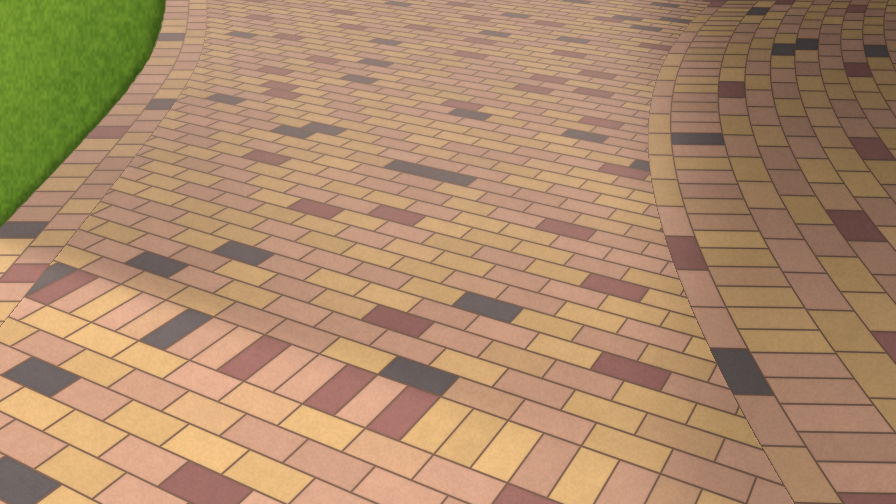
This texture is drawn by a WebGL 1 fragment shader. Its source:

```glsl
precision highp float;
// Perspective brick paving with a curved lawn on the left and concentric arcs of pavers on the right.

uniform vec2 u_resolution;

// Ground perspective: units of canvas height, y measured downward
const float HORIZON = -0.440;
const float VANISH_LONG = -2.616;
const float VANISH_SHORT = 2.025;
const vec2 BRICK = vec2(0.140, 0.127);
const float BOND_PHASE = 0.7;
const float SOLDIER_TOP = 2.845;

// Curved borders
const float LAWN_X = 0.347;
const float LAWN_BEND_Y = 0.104;
const float LAWN_BEND = 0.0926;
const float ARC_X = 1.285;
const float ARC_Y = 0.273;
const float ARC_COURSE = 0.093;

// Colours
const vec3 YELLOW = vec3(0.815, 0.655, 0.450);
const vec3 PINK = vec3(0.770, 0.590, 0.490);
const vec3 RED = vec3(0.580, 0.400, 0.370);
const vec3 SLATE = vec3(0.400, 0.365, 0.360);
const vec3 JOINT = vec3(0.460, 0.350, 0.290);
const vec3 HAZE = vec3(0.775, 0.660, 0.600);
const vec3 GRASS_LIGHT = vec3(0.480, 0.610, 0.200);
const vec3 GRASS_DARK = vec3(0.260, 0.390, 0.110);
const float ACCENT_BLOCK = 3.0;
const float ACCENT_SHARE = 0.85;

float hash(vec2 p) {
  vec3 q = fract(vec3(p.xyx) * vec3(0.1031, 0.1030, 0.0973));
  q += dot(q, q.yzx + 33.33);
  return fract((q.x + q.y) * q.z);
}

float noise(vec2 p) {
  vec2 i = floor(p), f = fract(p);
  f = f * f * (3.0 - 2.0 * f);
  return mix(mix(hash(i), hash(i + vec2(1, 0)), f.x),
             mix(hash(i + vec2(0, 1)), hash(i + vec2(1, 1)), f.x), f.y);
}

// Cell id in xy, distance to the nearest joint in z
vec3 brickCell(vec2 grid, vec2 size, float seed) {
  vec2 d = (0.5 - abs(fract(grid) - 0.5)) * size;
  return vec3(floor(grid) + seed, min(d.x, d.y));
}

// Running bond crossed by one course of upright bricks
vec3 fieldCell(vec2 ray, float depth) {
  vec2 size = BRICK * depth / sqrt(1.0 + ray * ray);
  float row = (ray.y - SOLDIER_TOP) / BRICK.y;
  float along = ray.x / BRICK.x + BOND_PHASE;
  if (row > -2.0 && row < 0.0)
    return brickCell(vec2(along * 2.0, row * 0.5), size * vec2(0.5, 2.0), 71.0);
  return brickCell(vec2(along + 0.5 * mod(floor(row), 2.0), row), size, 13.0);
}

// Two courses following the lawn; t runs 0 to 1 across them
vec3 lawnBorderCell(float t, float width, float y) {
  float course = step(0.56, t);
  float across = course > 0.5 ? (t - 0.56) / 0.44 : t / 0.56;
  float reach = y + 0.255;
  float along = 22.0 * log(reach) + 0.5 * course;
  vec2 size = vec2(width * mix(0.56, 0.44, course) * 0.8, reach / 22.0);
  return brickCell(vec2(across + course, along), size, 131.0);
}

// Edging strip, one crosswise course, then repeated lengthwise courses
vec3 arcCell(float q, float spread, float y) {
  float course = 0.0, start = 0.0, width = 0.07, rate = 9.3;
  if (q > 0.225) {
    course = 2.0 + floor((q - 0.225) / ARC_COURSE);
    width = ARC_COURSE;
    start = 0.225 + (course - 2.0) * ARC_COURSE;
  } else if (q > 0.07) {
    course = 1.0;
    start = 0.07;
    width = 0.155;
    rate = 17.0;
  }
  float reach = y + 0.116;
  float along = rate * log(reach) - 0.35 * q + 0.5 * mod(course, 2.0);
  vec2 grid = vec2((q - start) / width + course, along);
  return brickCell(grid, vec2(width * spread * 0.92, reach / rate), 211.0);
}

// Evenly scattered accents: at most one per square block of bricks
vec3 brickColor(vec2 id) {
  float tone = hash(id + 47.0);
  vec2 block = floor(id / ACCENT_BLOCK);
  vec2 pick = floor(ACCENT_BLOCK * vec2(hash(block + 5.0), hash(block + 29.0)));
  vec2 miss = abs(id - block * ACCENT_BLOCK - pick);
  vec3 c = mix(YELLOW, PINK, smoothstep(0.35, 0.65, tone));
  if (miss.x + miss.y < 0.5 && hash(block + 83.0) < ACCENT_SHARE)
    c = mix(RED, SLATE, step(0.62, tone));
  return c * (0.96 + 0.08 * hash(id + 91.0));
}

void main() {
  float px = 1.0 / u_resolution.y;
  vec2 p = vec2(gl_FragCoord.x, u_resolution.y - gl_FragCoord.y) * px;
  float depth = p.y - HORIZON;
  vec2 ray = (p.x - vec2(VANISH_SHORT, VANISH_LONG)) / depth;

  // Curved region boundaries
  float bend = p.y - LAWN_BEND_Y;
  float lawnX = LAWN_X - 0.49 * (bend + length(vec2(bend, LAWN_BEND)));
  float borderWidth = 0.081 + 0.17 * p.y;
  float t = (p.x - lawnX) / borderWidth;
  float d = p.y - ARC_Y;
  float spread = p.y + 0.394;
  float q = (p.x - ARC_X - d * d / (0.903 + 1.25 * d)) / spread;

  // Pavers and joints
  vec3 cell = fieldCell(ray, depth);
  if (t < 1.0) cell = lawnBorderCell(t, borderWidth, p.y);
  if (q > 0.0) cell = arcCell(q, spread, p.y);
  float joint = 0.0007 + 0.0013 * p.y;
  float face = smoothstep(joint - 0.8 * px, joint + 0.8 * px, cell.z);
  vec3 brick = brickColor(cell.xy);
  brick *= 0.96 + 0.04 * smoothstep(joint, joint + 0.006, cell.z);
  brick *= 0.96 + 0.05 * noise(p * 240.0) + 0.03 * noise(p * 45.0);
  vec3 color = mix(JOINT, brick, face);

  // Pale sheen far away, sun in the near left, shade on the right
  float rightShade = smoothstep(1.20, 1.50, p.x);
  color = mix(color, HAZE, 0.45 * smoothstep(0.80, 0.05, p.y) * (1.0 - rightShade));
  float sun = smoothstep(2.95, 2.72, ray.y) * (1.0 - 0.7 * smoothstep(0.75, 1.35, p.x));
  float leftShade = smoothstep(0.75, 0.25, p.x) * smoothstep(0.05, 0.35, p.y);
  color *= 1.0 + 0.14 * sun - 0.09 * leftShade * (1.0 - sun);
  color *= 1.0 - 0.23 * rightShade * (1.0 - 0.35 * smoothstep(0.5, 1.0, p.y));
  color *= 1.0 - 0.28 * smoothstep(0.75, 0.0, length(p - vec2(1.80, 0.0)));

  // Lawn
  float blades = 0.6 * noise(p * vec2(210.0, 130.0)) + 0.4 * noise(p * 55.0);
  float sunny = smoothstep(0.55, 0.0, p.x + 0.65 * p.y);
  vec3 grass = mix(GRASS_DARK, GRASS_LIGHT, clamp(0.12 + 0.75 * sunny + 0.6 * (blades - 0.5), 0.0, 1.0));
  float lawnGap = (lawnX - p.x) * 0.8 + 0.004 * (blades - 0.5);
  grass *= 0.72 + 0.28 * smoothstep(0.0, 0.025, lawnGap);
  color = mix(color, grass, smoothstep(-px, px, lawnGap));

  gl_FragColor = vec4(clamp(color, 0.0, 1.0), 1.0);
}
```
